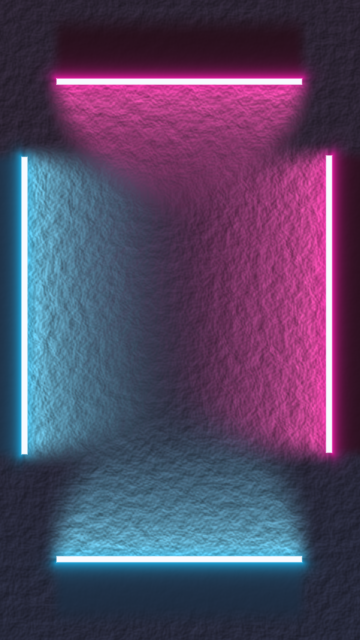
Reproduce this background procedurally as a Shadertoy shader.

```glsl
float hash(vec2 p) {
    p = fract(p * vec2(0.1031, 0.1137));
    p += dot(p, p.yx + 33.33);
    return fract((p.x + p.y) * p.x * 17.0);
}

vec2 gradientAt(vec2 cell) {
    float angle = 6.2832 * hash(cell);
    return vec2(cos(angle), sin(angle));
}

float gradientNoise(vec2 p) {
    vec2 i = floor(p), f = fract(p);
    vec2 u = f * f * f * (f * (f * 6.0 - 15.0) + 10.0);
    vec2 e = vec2(1.0, 0.0);
    float a = dot(gradientAt(i), f);
    float b = dot(gradientAt(i + e), f - e);
    float c = dot(gradientAt(i + e.yx), f - e.yx);
    float d = dot(gradientAt(i + 1.0), f - 1.0);
    return mix(mix(a, b, u.x), mix(c, d, u.x), u.y);
}

float plasterHeight(vec2 p) {
    float height = 0.0, amplitude = 0.5, frequency = 27.0;
    p += 0.006 * gradientNoise(p * 18.0);
    for (int i = 0; i < 3; i++) {
        height += amplitude * gradientNoise(p * frequency + float(i) * 19.7);
        frequency *= 2.1;
        amplitude *= 0.6;
    }
    return height;
}

vec2 plasterSlope(vec2 p) {
    vec2 e = vec2(0.003, 0.0);
    float h = plasterHeight(p);
    return vec2(plasterHeight(p + e) - h, plasterHeight(p + e.yx) - h);
}

// Tube coordinates: x runs along the tube, y points where it shines
vec2 toTube(vec2 p, vec2 centre, vec2 dir) {
    vec2 q = p - centre;
    return vec2(abs(dot(q, vec2(-dir.y, dir.x))), dot(q, dir));
}

// Light cast on the wall in front of a tube
vec3 addWash(vec3 col, vec2 t, float halfLen, vec3 tint, float falloff, float taper, float relief) {
    float d = max(t.y, 0.0);
    float soft = 0.035 + 0.2 * d;
    float side = 1.0 - smoothstep(-soft, soft, t.x - halfLen + taper * d * d);
    float reach = 1.0 - smoothstep(0.22, 0.55, d);
    float front = smoothstep(-0.006, 0.006, t.y);
    float light = exp(-falloff * d) * side * reach * front;
    return mix(col, tint * (1.0 + relief), light);
}

// Shaded wall behind a tube, its halo and its white core
vec3 addTube(vec3 col, vec2 t, float halfLen, vec3 rim, vec3 shade, float pixel) {
    float back = 1.0 - smoothstep(-0.012, 0.004, t.y);
    float span = 1.0 - smoothstep(-0.025, 0.025, t.x - halfLen);
    float depth = smoothstep(-0.2, -0.12, t.y);
    vec3 behind = shade + rim * 0.22 * exp(min(t.y, 0.0) * 22.0);
    col = mix(col, behind, 0.85 * back * span * depth);

    vec2 box = abs(t) - vec2(halfLen, 0.0085);
    float dist = length(max(box, 0.0)) + min(max(box.x, box.y), 0.0);
    float halo = exp(-65.0 * max(dist, 0.0));
    col = mix(col, rim, halo * mix(0.45, 0.95, back));
    return mix(col, vec3(0.97, 0.98, 1.0), 1.0 - smoothstep(-pixel, pixel, dist));
}

void mainImage(out vec4 fragColor, in vec2 fragCoord) {
    vec2 p = fragCoord / iResolution.x;
    float pixel = 1.0 / iResolution.x;

    const vec3 PINK = vec3(0.88, 0.29, 0.63), PINK_RIM = vec3(0.95, 0.10, 0.66);
    const vec3 BLUE = vec3(0.42, 0.76, 0.88), BLUE_RIM = vec3(0.10, 0.68, 0.90);
    const vec3 RED_SHADE = vec3(0.14, 0.05, 0.09), BLUE_SHADE = vec3(0.11, 0.17, 0.25);
    const vec2 UP = vec2(0.0, 1.0), RIGHT = vec2(1.0, 0.0);
    const float WIDE = 0.341, TALL = 0.413;

    vec2 top = toTube(p, vec2(0.498, 1.551), -UP);
    vec2 bottom = toTube(p, vec2(0.498, 0.2245), UP);
    vec2 left = toTube(p, vec2(0.068, 0.929), RIGHT);
    vec2 right = toTube(p, vec2(0.914, 0.933), -RIGHT);

    // Plaster wall, slightly warmer in the middle
    vec2 slope = 1.8 * plasterSlope(p);
    vec3 col = mix(vec3(0.15, 0.16, 0.23), vec3(0.17, 0.14, 0.20), smoothstep(0.1, 1.2, p.y));
    col += vec3(0.05, 0.0, 0.03) * exp(-9.0 * dot(p - vec2(0.5, 1.1), p - vec2(0.5, 1.1)));
    col *= 1.0 + 0.6 * (slope.x - slope.y);

    // Light on the wall
    col = addWash(col, top, WIDE, PINK, 4.3, 2.2, slope.y);
    col = addWash(col, bottom, WIDE, BLUE, 4.8, 1.2, -slope.y);
    col = addWash(col, right, TALL, PINK, 3.7, 0.7, slope.x);
    col = addWash(col, left, TALL, BLUE, 4.5, 0.7, -slope.x);

    // Tubes
    col = addTube(col, top, WIDE, PINK_RIM, RED_SHADE, pixel);
    col = addTube(col, bottom, WIDE, BLUE_RIM, BLUE_SHADE, pixel);
    col = addTube(col, right, TALL, PINK_RIM, RED_SHADE, pixel);
    col = addTube(col, left, TALL, BLUE_RIM, BLUE_SHADE, pixel);

    fragColor = vec4(clamp(col, 0.0, 1.0), 1.0);
}
```
